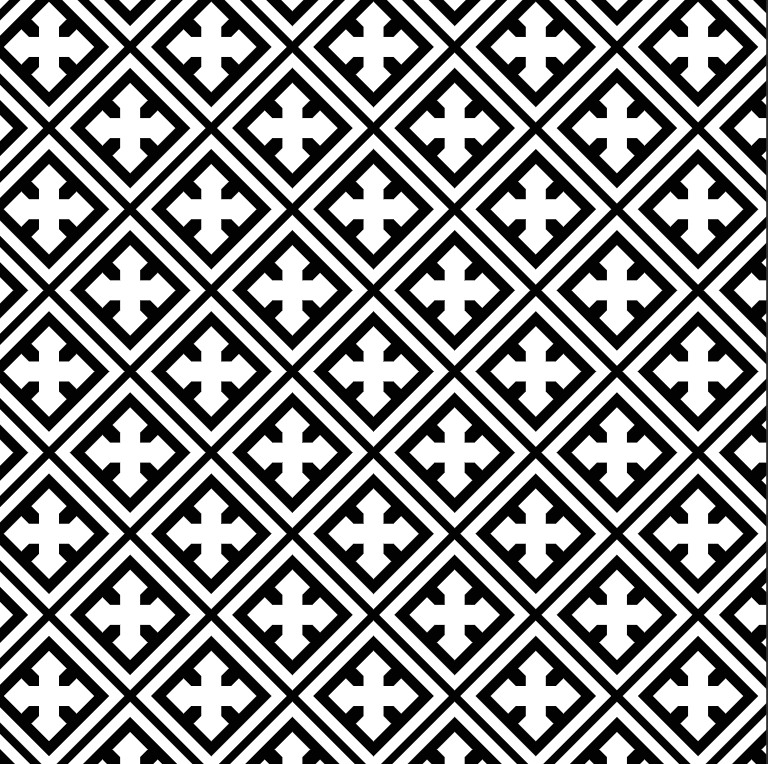
Write a Shadertoy shader that draws this pattern.

```glsl
#define COLUMNS 4.733               // repeats across the canvas width
#define ORIGIN vec2(0.302, 0.419)   // first motif centre, in repeats
#define LINE_HALF 0.035             // lattice line, diagonal reach from its axis
#define FRAME_OUTER 0.3715          // tip radius of the black diamond
#define CROSS_TIP 0.279             // tip radius of the white cross
#define ARM_HALF 0.0617             // half width of the cross arms
#define MARGIN 0.0024               // dark strip at the right, part of the width
#define INK vec3(0.008)
#define PAPER vec3(1.0)
#define MARGIN_COLOR vec3(0.19)

const float DIAGONAL = 0.70710678;  // scales diamond radius to true distance

// Folds the plane to one quadrant around the nearest staggered motif centre.
vec2 foldToMotif(vec2 p) {
    vec2 q = abs(fract(p + 0.5) - 0.5);
    return q.x + q.y > 0.5 ? 0.5 - q : q;
}

// Cross with arrow-shaped ends, trimmed by a diamond.
float crossDistance(vec2 q) {
    float stem = min(q.x, q.y) - ARM_HALF;
    float arrow = (ARM_HALF - abs(q.x - q.y)) * DIAGONAL;
    float tip = (q.x + q.y - CROSS_TIP) * DIAGONAL;
    return max(tip, min(stem, arrow));
}

// White band between the black frame and the lattice line.
float bandDistance(vec2 q) {
    float radius = q.x + q.y;
    return max(radius - (0.5 - LINE_HALF), FRAME_OUTER - radius) * DIAGONAL;
}

float coverage(float dist, float pixel) {
    return clamp(0.5 - dist / pixel, 0.0, 1.0);
}

void mainImage(out vec4 fragColor, in vec2 fragCoord) {
    vec2 uv = fragCoord / iResolution.x;
    float pixel = 1.0 / iResolution.x;

    // Lattice of diamonds, each holding a cross
    vec2 q = foldToMotif(uv * COLUMNS - ORIGIN);
    float white = min(bandDistance(q), crossDistance(q));
    vec3 color = mix(INK, PAPER, coverage(white, pixel * COLUMNS));

    // Dark strip along the right edge
    color = mix(color, MARGIN_COLOR, coverage(1.0 - MARGIN - uv.x, pixel));

    fragColor = vec4(color, 1.0);
}
```
